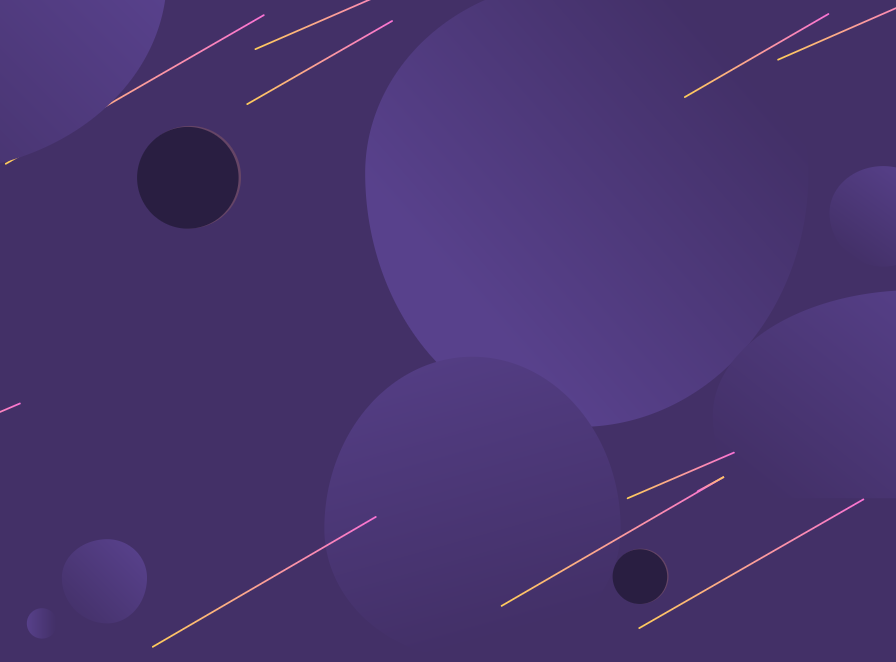
A WebGL 2 fragment shader for this background:

```glsl
#version 300 es
precision highp float;

uniform vec2 u_resolution;
out vec4 fragColor;

// Layout grid: the canvas spans GRID units at any resolution
const vec2 GRID = vec2(768.0, 566.0);

const vec3 NIGHT = vec3(0.261, 0.187, 0.404);
const vec3 VIOLET = vec3(0.345, 0.255, 0.548);
const vec3 SHADOW = vec3(0.160, 0.118, 0.255);
const vec3 RIM = vec3(0.400, 0.270, 0.400);
const vec3 AMBER = vec3(1.0, 0.80, 0.36);
const vec3 PINK = vec3(0.98, 0.45, 0.83);

const float STREAK_HALF_WIDTH = 0.75;
const float UNCUT = -999.0;

// Radii run left, right, down, up; the fill fades from bright to faded
struct Blob {
    vec2 centre;
    vec4 radii;
    vec2 bright;
    vec2 faded;
    float cut;
};

const Blob GIANT = Blob(vec2(497, 418), vec4(184, 196, 217, 165), vec2(400, 316), vec2(629, 517), UNCUT);
const Blob FRONT = Blob(vec2(405, 114), vec4(127, 127, 112, 147), vec2(355, 330), vec2(440, 25), UNCUT);
const Blob CORNER = Blob(vec2(-60, 586), vec4(203, 203, 167, 100), vec2(130, 580), vec2(-80, 370), UNCUT);
const Blob SIDE = Blob(vec2(757, 384), vec4(46, 46, 46, 40), vec2(785, 425), vec2(728, 345), UNCUT);
const Blob DOME = Blob(vec2(785, 211), vec4(174, 174, 150, 107), vec2(800, 340), vec2(650, 150), 140.0);
const Blob PEBBLE = Blob(vec2(92, 72), vec4(39, 34, 39, 33), vec2(120, 100), vec2(55, 35), UNCUT);
const Blob BEAD = Blob(vec2(36, 33), vec4(13), vec2(22, 33), vec2(48, 33), UNCUT);

// Planets: centre and radius
const vec3 LARGE_PLANET = vec3(161, 414, 43.5);
const vec3 SMALL_PLANET = vec3(548.5, 73, 23.4);
const vec3 RIM_SHIFT = vec3(0.042, 0.013, 0.006);

// Streaks: amber end, then pink end
const int STREAK_COUNT = 11;
const vec4 STREAKS[STREAK_COUNT] = vec4[STREAK_COUNT](
    vec4(5, 426, 226, 553), vec4(219, 524, 353, 582),
    vec4(212, 477, 336, 548), vec4(587, 483, 710, 554),
    vec4(667, 515, 800, 573), vec4(-70, 184, 17, 221),
    vec4(131, 13, 322, 124), vec4(430, 48, 620, 158),
    vec4(538, 140, 629, 179), vec4(548, 29, 740, 139),
    vec4(620, 158, 598, 146));

float coverage(float dist, float pixel) {
    return clamp(0.5 - dist / pixel, 0.0, 1.0);
}

// Position along the line from a to b, limited to 0..1
float along(vec2 p, vec2 a, vec2 b) {
    vec2 d = b - a;
    return clamp(dot(p - a, d) / dot(d, d), 0.0, 1.0);
}

// Four joined quarter ellipses
float eggDistance(vec2 d, vec4 radii) {
    vec2 r = mix(radii.xz, radii.yw, step(0.0, d));
    vec2 q = d / r;
    float k = max(length(q), 1e-3);
    return (k - 1.0) * k / max(length(q / r), 1e-6);
}

vec3 paintBlob(vec3 base, vec2 p, Blob b, float pixel) {
    float dist = max(eggDistance(p - b.centre, b.radii), b.cut - p.y);
    vec3 fill = mix(VIOLET, NIGHT, along(p, b.bright, b.faded));
    return mix(base, fill, coverage(dist, pixel));
}

// Dark disc over a slightly shifted rim disc
vec3 paintPlanet(vec3 base, vec2 p, vec3 planet, float pixel) {
    vec3 rim = planet + RIM_SHIFT * planet.z;
    base = mix(base, RIM, coverage(length(p - rim.xy) - rim.z, pixel));
    return mix(base, SHADOW, coverage(length(p - planet.xy) - planet.z, pixel));
}

vec3 paintStreak(vec3 base, vec2 p, vec4 s, float pixel) {
    float t = along(p, s.xy, s.zw);
    float dist = length(p - mix(s.xy, s.zw, t)) - STREAK_HALF_WIDTH;
    return mix(base, mix(AMBER, PINK, t), coverage(dist, pixel));
}

void main() {
    vec2 p = gl_FragCoord.xy / u_resolution * GRID;
    float pixel = GRID.y / u_resolution.y;

    // Blobs, back to front
    vec3 color = paintBlob(NIGHT, p, GIANT, pixel);
    color = paintBlob(color, p, FRONT, pixel);
    color = paintBlob(color, p, SIDE, pixel);
    color = paintBlob(color, p, DOME, pixel);
    color = paintBlob(color, p, PEBBLE, pixel);
    color = paintBlob(color, p, BEAD, pixel);

    // Streaks pass behind the corner blob
    for (int i = 0; i < STREAK_COUNT; i++) {
        color = paintStreak(color, p, STREAKS[i], pixel);
    }
    color = paintBlob(color, p, CORNER, pixel);

    color = paintPlanet(color, p, LARGE_PLANET, pixel);
    color = paintPlanet(color, p, SMALL_PLANET, pixel);

    fragColor = vec4(color, 1.0);
}
```
